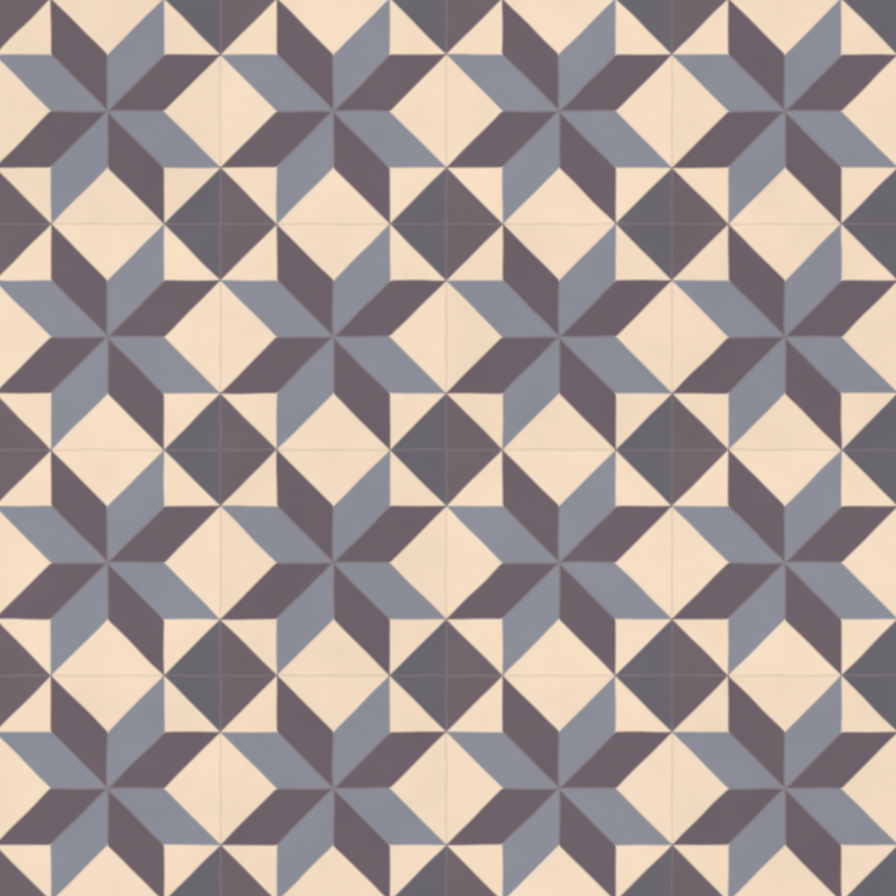
This pattern is drawn by a Shadertoy shader. Its source:

```glsl
// Cement floor tiles: eight-pointed stars in two greys on cream, dark diamonds at the tile corners.

vec2 hash2(vec2 p) {
    vec3 h = fract(p.xyx * vec3(0.1031, 0.1030, 0.0973));
    h += dot(h, h.yzx + 33.33);
    return fract((h.xx + h.yz) * h.zy);
}

float cornerSlope(vec2 cell, vec2 offset) {
    return dot(hash2(cell + 57.0) * 2.0 - 1.0, offset);
}

// Gradient noise, roughly -0.7 to 0.7
float gradientNoise(vec2 p) {
    vec2 i = floor(p), f = p - i;
    vec2 u = f * f * f * (f * (f * 6.0 - 15.0) + 10.0);
    vec2 e = vec2(0.0, 1.0);
    return mix(mix(cornerSlope(i, f), cornerSlope(i + e.yx, f - e.yx), u.x),
               mix(cornerSlope(i + e.xy, f - e.xy), cornerSlope(i + e.yy, f - e.yy), u.x), u.y);
}

void mainImage(out vec4 fragColor, in vec2 fragCoord) {
    // Tiles span -1 to 1 around each star, just under four per canvas
    float halfTile = 0.126;
    vec2 p = (fragCoord / iResolution.y - 0.12) / halfTile;
    float soft = max(0.018, 0.8 / (iResolution.y * halfTile));

    // Slightly uneven hand-poured outlines
    vec2 wobble = vec2(gradientNoise(p * 3.0), gradientNoise(p * 3.0 + 41.0));
    vec2 bent = p + 0.010 * wobble;
    vec2 tile = floor(bent * 0.5 + 0.5);
    vec2 q = bent - 2.0 * tile;

    // Fold into one octant
    vec2 m = abs(q);
    float a = max(m.x, m.y), b = min(m.x, m.y);

    // Signed distances to the piece boundaries
    float sideDiamond = (a - b - 0.5) * 0.7071;
    float cornerSquare = b - 0.5;
    float cornerDiamond = (a + b - 1.5) * 0.7071;
    float spoke = min(b, (a - b) * 0.7071);
    float facet = spoke * sign(q.x * q.y * (m.x - m.y));

    // Pigments
    vec3 cream = vec3(0.953, 0.863, 0.757);
    vec3 blueGrey = vec3(0.545, 0.555, 0.595);
    vec3 plum = vec3(0.430, 0.383, 0.412);
    vec3 slate = mix(vec3(0.440, 0.395, 0.420), vec3(0.415, 0.400, 0.430),
                     smoothstep(-0.03, 0.03, q.x));

    // Star, then cream pieces, then corner diamonds
    vec3 col = mix(blueGrey, plum, smoothstep(-soft, soft, facet));
    col = mix(col, vec3(0.57, 0.55, 0.56), 0.45 * (1.0 - smoothstep(0.0, soft + 0.008, spoke)));
    col = mix(col, cream, smoothstep(-soft, soft, max(sideDiamond, cornerSquare)));
    col = mix(col, slate, smoothstep(-soft, soft, cornerDiamond));

    // Faint seams between tiles
    float seam = 1.0 - smoothstep(0.0, soft + 0.006, 1.0 - a);
    col = mix(col, vec3(0.68, 0.61, 0.57), 0.17 * seam);

    // Cloudy pigment and small shade differences between tiles
    float cloud = gradientNoise(p * 2.3) + 0.5 * gradientNoise(p * 7.0 + 13.0);
    col *= 1.0 + 0.025 * cloud + 0.02 * (hash2(tile + 9.0).x - 0.5);

    fragColor = vec4(col, 1.0);
}
```
